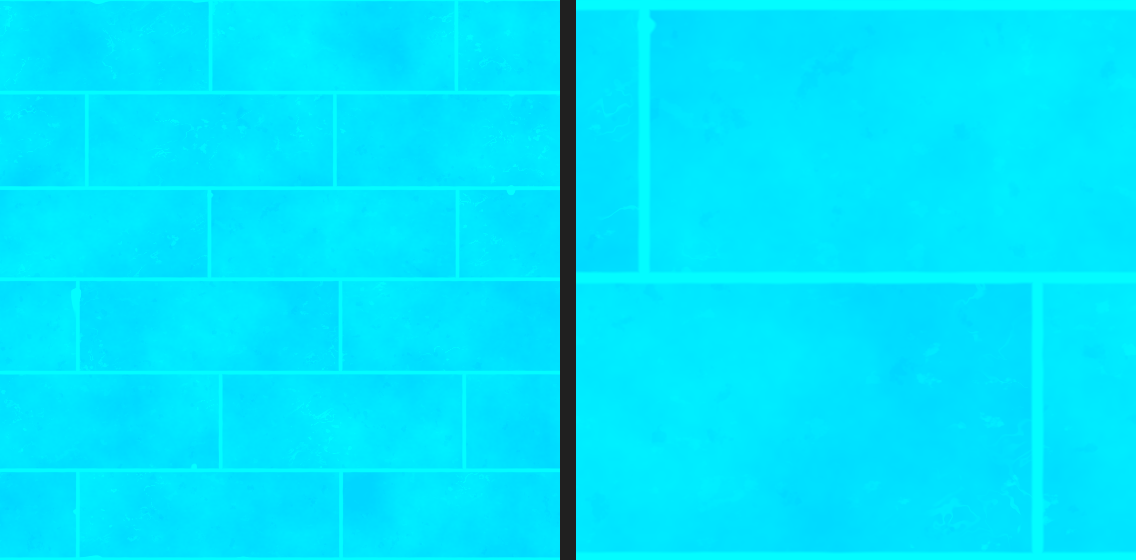
Left: the whole. Right: its middle third, enlarged.
Write a Shadertoy shader that draws this texture.

```glsl
const int COURSES = 6;
const vec3 DEEP = vec3(0.0, 0.86, 1.0);
const vec3 PALE = vec3(0.0, 0.935, 1.0);
const vec3 GROUT = vec3(0.01, 0.99, 1.0);
const float JOINT_HALF_WIDTH = 0.0033;
const float JOINT_SOFTNESS = 0.0012;
const float JOINT_WOBBLE = 0.0006;
const float CHIP_SIZE = 0.009;
const float CLOUD_SCALE = 6.5;
const float CLOUD_CONTRAST = 2.1;
const float MOTTLE_CONTRAST = 0.75;
const float BRICK_VARIATION = 0.3;
const float GRAIN = 0.22;
const float VEIN_STRENGTH = 0.75;
const float FLECK_STRENGTH = 0.8;
const float PIT_STRENGTH = 0.35;

// Irregular laying, bottom course first: bed drift in courses,
// then first upright joint and brick length in canvas widths
const float BED_DRIFT[6] = float[6](0.008, -0.039, 0.008, 0.008, -0.016, 0.008);
const float FIRST_JOINT[6] = float[6](0.139, 0.394, 0.139, 0.374, 0.155, 0.376);
const float BRICK_LENGTH[6] = float[6](0.470, 0.435, 0.469, 0.443, 0.443, 0.439);

float hash(vec2 p) {
    return fract(sin(dot(p, vec2(127.1, 311.7))) * 43758.5453);
}

float noise(vec2 p) {
    vec2 i = floor(p), f = fract(p);
    f = f * f * (3.0 - 2.0 * f);
    return mix(mix(hash(i), hash(i + vec2(1, 0)), f.x),
               mix(hash(i + vec2(0, 1)), hash(i + vec2(1, 1)), f.x), f.y);
}

float fbm(vec2 p) {
    float sum = 0.0, total = 0.0, amplitude = 0.5;
    for (int i = 0; i < 5; i++) {
        sum += amplitude * noise(p);
        total += amplitude;
        p = mat2(1.6, 1.2, -1.2, 1.6) * p + 7.3;
        amplitude *= 0.55;
    }
    return sum / total;
}

// Returns the distance to the nearest joint; brick receives column and course
float wall(vec2 uv, out vec2 brick) {
    int course = -1;
    float bedDist = 1.0;
    for (int k = 0; k <= COURSES; k++) {
        float bed = (float(k) + BED_DRIFT[k % COURSES]) / float(COURSES);
        bedDist = min(bedDist, abs(uv.y - bed));
        if (uv.y > bed) course = k;
    }
    course = clamp(course, 0, COURSES - 1);
    float len = BRICK_LENGTH[course];
    float along = (uv.x - FIRST_JOINT[course]) / len;
    brick = vec2(floor(along), course);
    float uprightDist = (0.5 - abs(fract(along) - 0.5)) * len;
    return min(bedDist, uprightDist);
}

vec3 stone(vec2 uv, vec2 brick) {
    float seed = hash(brick + 3.7);
    vec2 p = uv + 19.0 * vec2(seed, hash(brick + 8.1));

    // Broad clouds, ragged mottling, brick tone and fine grain
    float tone = 0.47 + (fbm(p * CLOUD_SCALE) - 0.5) * CLOUD_CONTRAST;
    tone += (fbm(p * 24.0 + 31.0) - 0.5) * MOTTLE_CONTRAST;
    tone += (seed - 0.5) * BRICK_VARIATION;
    tone += (noise(p * 230.0) * 0.6 + noise(p * 110.0) * 0.4 - 0.5) * GRAIN;

    // Thin broken veins, gathered in patches
    float patches = smoothstep(0.45, 0.75, noise(p * 9.0 + 4.0));
    vec2 warped = p * vec2(13.0, 20.0) + 1.6 * fbm(p * 18.0);
    float ridge = abs(fbm(warped) - 0.5);
    float vein = 1.0 - smoothstep(0.004, 0.022, ridge);
    vein *= smoothstep(0.3, 0.8, noise(p * 45.0));
    tone += vein * patches * VEIN_STRENGTH;

    // Pale flecks and small dark pits
    float fleck = smoothstep(0.67, 0.77, fbm(p * vec2(60.0, 80.0)));
    tone += fleck * (0.3 + 0.7 * patches) * FLECK_STRENGTH;
    tone -= smoothstep(0.68, 0.78, fbm(p * 55.0 + 50.0)) * PIT_STRENGTH;

    return mix(DEEP, PALE, clamp(tone, -0.3, 1.5));
}

void mainImage(out vec4 fragColor, in vec2 fragCoord) {
    vec2 uv = fragCoord / iResolution.xy;
    float pixel = 1.0 / min(iResolution.x, iResolution.y);

    vec2 brick;
    float dist = wall(uv, brick);

    // Soft, slightly uneven joints with rare chipped edges
    float halfWidth = JOINT_HALF_WIDTH + (noise(uv * 90.0) - 0.5) * JOINT_WOBBLE;
    halfWidth += CHIP_SIZE * smoothstep(0.92, 1.0, noise(uv * 23.0 + 5.0));
    float blur = max(JOINT_SOFTNESS, 0.75 * pixel);
    float joint = 1.0 - smoothstep(-blur, blur, dist - halfWidth);

    fragColor = vec4(mix(stone(uv, brick), GROUT, joint), 1.0);
}
```
